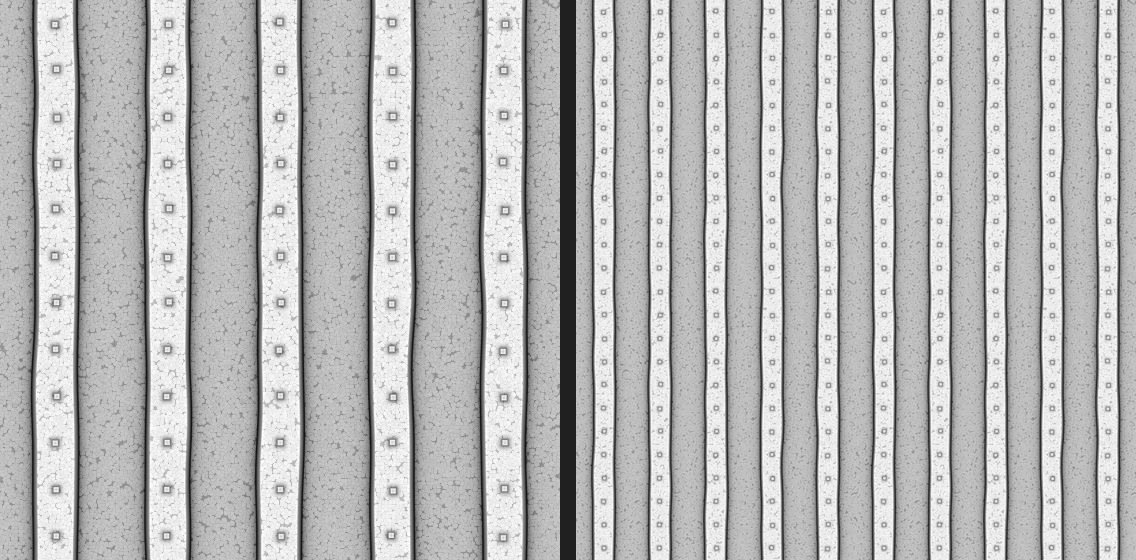
Left, the tile; right, the same tile 2 across and 2 down.
Reproduce this texture map procedurally as a WebGL 2 fragment shader.

```glsl
#version 300 es
precision highp float;
// Grey speckled panels divided by pale, wavy-edged straps with rows of small square studs.

#define STRAPS 5.0          // straps across
#define STUDS 12.0          // studs down each strap
#define HALF_WIDTH 0.0400   // strap half width, out to the seam line
#define BEVEL 0.0075        // width of the shaded strap rim
#define SEAM 0.0013         // half width of the black seam
#define WOBBLE 0.0030       // edge waviness
#define STUD_SIZE 0.0052    // half width of the stud face
#define STUD_JITTER 0.0026  // random stud offset
#define GRAIN 150.0         // speckle cells across
#define PANEL_TONE 0.775
#define STRAP_TONE 0.945

uniform vec2 u_resolution;
out vec4 outColor;

const float TAU = 6.2831853;

float hash(vec2 p) {
    return fract(sin(dot(p, vec2(127.1, 311.7))) * 43758.5453);
}

vec2 hash2(vec2 p) {
    return vec2(hash(p), hash(p + 37.3));
}

// Smooth offset of one strap edge, periodic in y
float edgeWave(float y, float id) {
    float sum = 0.0;
    for (float k = 1.0; k < 6.0; k++) {
        float phase = hash(vec2(id, k));
        float weight = 0.3 + 0.7 * hash(vec2(k + 9.0, id));
        sum += weight * sin(TAU * (k * y + phase)) / sqrt(k);
    }
    return sum * WOBBLE * 0.65;
}

// Wrapped cells: x = gaps between grains, y = fine joints, z = grain tone
vec3 grains(vec2 uv) {
    vec2 p = uv * GRAIN;
    vec2 base = floor(p);
    float nearest = 1.5, second = 1.5, tone = 0.5;
    for (int j = -1; j <= 1; j++) {
        for (int i = -1; i <= 1; i++) {
            vec2 cell = base + vec2(i, j);
            vec2 id = mod(cell, GRAIN);
            if (hash(id + 71.9) > 0.90) continue; // missing grains leave larger pits
            float d = length(cell + hash2(id) - p);
            if (d < nearest) {
                second = nearest;
                nearest = d;
                tone = hash(id + 13.7);
            } else {
                second = min(second, d);
            }
        }
    }
    float soft = 0.06 + 0.5 * GRAIN / u_resolution.y * 0.5;
    float gap = smoothstep(0.76 - soft, 0.76 + soft, nearest);
    float joint = 1.0 - smoothstep(0.0, 0.22, second - nearest);
    return vec3(gap, joint, tone);
}

float boxDistance(vec2 p, float halfSize) {
    vec2 q = abs(p) - halfSize;
    return length(max(q, 0.0)) + min(max(q.x, q.y), 0.0);
}

// Pale stud face inside a soft dark socket
float addStud(float tone, vec2 p, float pixel) {
    float d = boxDistance(p, STUD_SIZE * 0.85) - STUD_SIZE * 0.15;
    float socket = exp(-max(d, 0.0) / 0.0036) * (1.0 - smoothstep(0.007, 0.013, d));
    tone *= 1.0 - 0.62 * socket;
    float facet = smoothstep(0.0, STUD_SIZE, length(p));
    float face = mix(0.80, 0.98, facet);
    face -= 0.22 * smoothstep(-0.0022, 0.0, d);
    return mix(tone, face, 1.0 - smoothstep(-pixel, pixel, d));
}

void main() {
    vec2 uv = gl_FragCoord.xy / u_resolution;
    float pixel = 0.75 / min(u_resolution.x, u_resolution.y);

    // Strap coordinates; edge is negative inside the strap
    float strap = floor(uv.x * STRAPS);
    float x = uv.x - (strap + 0.5) / STRAPS;
    float leftEdge = -HALF_WIDTH + edgeWave(uv.y, strap * 2.0 + 1.0);
    float rightEdge = HALF_WIDTH + edgeWave(uv.y, strap * 2.0 + 2.0);
    float edge = max(leftEdge - x, x - rightEdge);
    vec3 grain = grains(uv);

    // Panel with shade gathering beside the strap
    float outside = max(edge, 0.0);
    float panel = PANEL_TONE + 0.03 * (grain.z - 0.5);
    panel -= 0.15 * grain.x + 0.06 * grain.y;
    panel -= 0.34 * exp(-outside / 0.0065) + 0.09 * exp(-outside / 0.022);

    // Strap face and rounded rim
    float inside = max(-edge, 0.0);
    float face = STRAP_TONE + 0.04 * (grain.z - 0.5);
    face -= 0.18 * grain.x + 0.06 * grain.y;
    face += 0.05 * exp(-abs(inside - BEVEL - 0.002) / 0.0015);
    float rim = mix(0.26, 0.56, smoothstep(0.0, BEVEL, inside));
    float strapTone = mix(rim, face, smoothstep(BEVEL - 0.0015, BEVEL + 0.0015, inside));

    // Studs
    float row = floor(uv.y * STUDS);
    vec2 offset = (hash2(vec2(strap + 3.0, row + 5.0)) - 0.5) * 2.0 * STUD_JITTER;
    vec2 studPos = vec2(x, uv.y - (row + 0.5) / STUDS) - offset;
    strapTone = addStud(strapTone, studPos, pixel);

    // Compose and draw the seam
    float tone = mix(strapTone, panel, smoothstep(-pixel, pixel, edge));
    float seam = 1.0 - smoothstep(SEAM - pixel, SEAM + pixel, abs(edge));
    tone = mix(tone, 0.06, seam * 0.92);
    outColor = vec4(vec3(clamp(tone, 0.0, 1.0)), 1.0);
}
```
